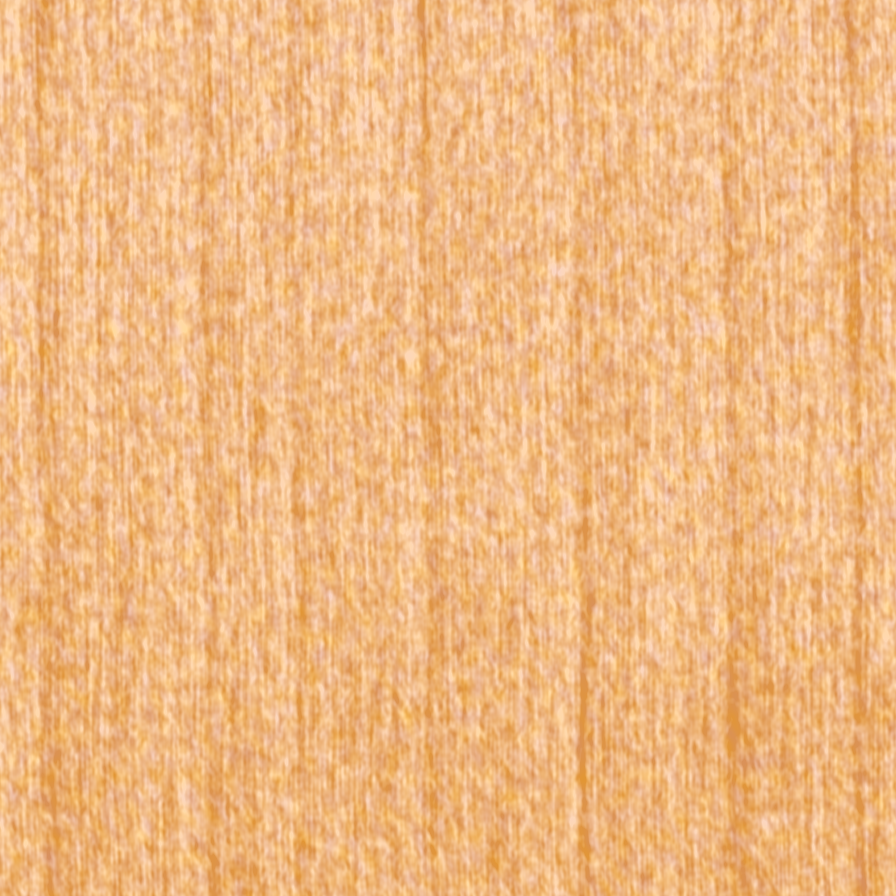
Reproduce this texture procedurally as a three.js fragment shader.

```glsl
varying vec2 vUv;

// Colours: the mean wood tone and the directions it varies in
const vec3 WOOD_MEAN = vec3(0.941, 0.726, 0.511);
const vec3 TONE_STEP = vec3(0.028, 0.057, 0.086);
const vec3 PINK_STEP = vec3(-0.007, -0.004, 0.030);
const float TONE_MIN = -2.6;
const float TONE_MAX = 2.1;

// Cells per canvas, across and up
const vec2 FLECK_SCALE = vec2(66.0, 40.0);
const vec2 CHIP_SCALE = vec2(128.0, 62.0);
const vec2 FIBRE_SCALE = vec2(215.0, 9.0);
const vec2 DUST_SCALE = vec2(220.0, 130.0);
const vec2 STREAK_SCALE = vec2(75.0, 3.0);
const vec2 BAND_SCALE = vec2(20.0, 0.8);
const vec2 CLOUD_SCALE = vec2(5.0, 3.0);
const vec2 PINK_SCALE = vec2(70.0, 44.0);

// Strength of each layer
const float FLECK = 0.44;
const float CHIP = 0.56;
const float FIBRE = 0.56;
const float DUST = 0.42;
const float STREAK = 0.22;
const float BAND = 0.20;
const float CLOUD = 0.14;
const float TOP_GLOW = 0.60;
const float TOP_PINK = 0.50;

// Growth rings
const float RING_COUNT = 7.0;
const float RING_JITTER = 0.55;
const float RING_LEAN = 0.014;
const float LINE_WIDTH = 0.045;
const float LINE_DARK = 1.35;
const float TAIL_LENGTH = 0.22;
const float TAIL_DARK = 0.70;
const float RIM_LENGTH = 0.14;
const float RIM_LIGHT = 0.65;

const float FLECK_LEAN = 0.22;
const float NOISE_GAIN = 5.0;

vec2 hash2(vec2 p) {
  vec3 q = fract(p.xyx * vec3(0.1031, 0.1030, 0.0973));
  q += dot(q, q.yzx + 33.33);
  return fract((q.xx + q.yz) * q.zy);
}

float slope(vec2 cell, vec2 offset) {
  return dot(hash2(cell) * 2.0 - 1.0, offset);
}

// Gradient noise scaled to a spread of about one
float grain(vec2 p) {
  vec2 i = floor(p);
  vec2 f = fract(p);
  vec2 u = f * f * f * (f * (f * 6.0 - 15.0) + 10.0);
  vec2 r = vec2(1.0, 0.0);
  float low = mix(slope(i, f), slope(i + r.xy, f - r.xy), u.x);
  float high = mix(slope(i + r.yx, f - r.yx), slope(i + r.xx, f - r.xx), u.x);
  return NOISE_GAIN * mix(low, high, u.y);
}

// Dark line with a pale rim on its left and a fading tail on its right
float ringTone(vec2 p) {
  float x = p.x * RING_COUNT;
  float tone = 0.0;
  for (int k = -1; k <= 1; k++) {
    float cell = floor(x) + float(k);
    vec2 rnd = hash2(vec2(cell, 7.0));
    float d = x - cell - 0.5 - RING_JITTER * (rnd.x - 0.5);
    float side = smoothstep(-LINE_WIDTH, LINE_WIDTH, d);
    float line = exp(-d * d / (LINE_WIDTH * LINE_WIDTH));
    float tail = side * exp(-max(d, 0.0) / TAIL_LENGTH);
    float rim = (1.0 - side) * exp(min(d, 0.0) / RIM_LENGTH);
    float wear = 1.0 + 0.15 * grain(vec2(cell * 3.7, p.y * 9.0));
    float strength = mix(0.75, 1.1, rnd.y);
    tone += strength * (RIM_LIGHT * rim - TAIL_DARK * tail - LINE_DARK * wear * line);
  }
  return tone;
}

void main() {
  // Nearly straight growth, slightly leaning and wandering
  vec2 growth = vUv;
  growth.x += RING_LEAN * vUv.y + 0.0012 * grain(vUv * vec2(1.5, 3.0) + 4.3);

  // Flecks lean more towards the bottom
  vec2 flecked = growth;
  flecked.x += FLECK_LEAN * (vUv.y - 0.5 * vUv.y * vUv.y);
  flecked += 0.002 * vec2(grain(vUv * 9.0 + 17.0), grain(vUv * 9.0 + 51.0));

  float tone = ringTone(growth);
  tone += FLECK * grain(flecked * FLECK_SCALE + 11.3);
  tone += CHIP * grain(flecked * CHIP_SCALE + 37.1);
  tone += FIBRE * grain(growth * FIBRE_SCALE + 73.7);
  tone += DUST * grain(growth * DUST_SCALE + 91.9);
  tone += STREAK * grain(growth * STREAK_SCALE + 43.3);
  tone += BAND * grain(growth * BAND_SCALE + 23.5);
  tone += CLOUD * grain(vUv * CLOUD_SCALE + 61.2);
  tone += TOP_GLOW * (vUv.y - 0.5) + 0.16;
  tone = clamp(tone, TONE_MIN, TONE_MAX);

  float pink = grain(flecked * PINK_SCALE + 131.7) + TOP_PINK * (vUv.y - 0.5);
  vec3 wood = WOOD_MEAN + TONE_STEP * tone + PINK_STEP * pink;
  gl_FragColor = vec4(clamp(wood, 0.0, 1.0), 1.0);
}
```
